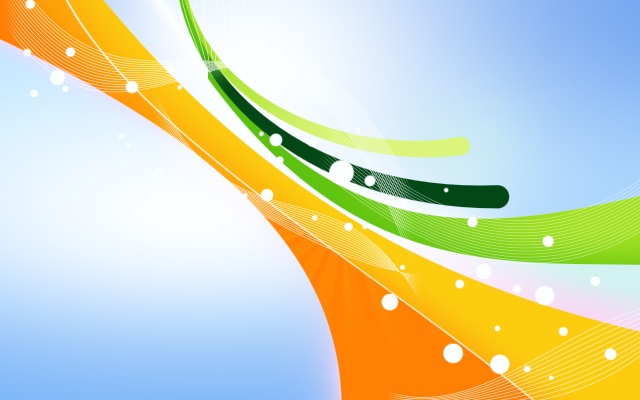
Write a Shadertoy shader that draws this background.

```glsl
const float STRAND_WIDTH = 0.0011;
const float STRAND_OPACITY = 0.6;
const vec3 WHITE = vec3(0.99, 1, 1);
const vec3 SKY_BLUE = vec3(0.42, 0.63, 0.94);
const vec3 PALE_BLUE = vec3(0.64, 0.82, 0.99);
const vec3 POOL_BLUE = vec3(0.43, 0.68, 0.97);
const vec3 AQUA = vec3(0.82, 0.95, 0.94);
const vec3 PINK = vec3(0.97, 0.85, 0.96);
const vec3 ORANGE = vec3(1, 0.5, 0.01);
const vec3 AMBER = vec3(0.99, 0.67, 0.04);
const vec3 YELLOW = vec3(0.99, 0.8, 0.06);
const vec3 LEAF = vec3(0.36, 0.76, 0.06);
const vec3 LIME = vec3(0.64, 0.88, 0.13);
const vec3 PALE_LIME = vec3(0.86, 0.96, 0.48);
const vec3 FOREST = vec3(0.01, 0.28, 0.09);

// Cubic through four values spaced evenly over a span
float through(float x, vec2 span, vec4 v) {
  float u = 3.0 * (x - span.x) / (span.y - span.x);
  float a = u - 1.0, b = u - 2.0, c = u - 3.0;
  return dot(v, vec4(-a * b * c / 3.0, u * b * c, -u * a * c, u * a * b / 3.0)) / 2.0;
}

// Smooth coverage where f is positive
float fill(float f) {
  return clamp(0.5 + f / max(fwidth(f), 1e-5), 0.0, 1.0);
}

vec2 bezier(vec2 a, vec2 b, vec2 c, vec2 d, float t) {
  float s = 1.0 - t;
  return s * s * s * a + 3.0 * s * t * (s * b + t * c) + t * t * t * d;
}

// Distance to a curve, and the parameter of its nearest point
vec2 nearest(vec2 p, vec2 a, vec2 b, vec2 c, vec2 d) {
  const float STEPS = 28.0;
  vec2 best = vec2(10, 0), start = a;
  for (float i = 0.0; i < STEPS; i++) {
    vec2 end = bezier(a, b, c, d, (i + 1.0) / STEPS), seg = end - start;
    float h = clamp(dot(p - start, seg) / dot(seg, seg), 0.0, 1.0);
    float dist = length(p - start - h * seg);
    if (dist < best.x) best = vec2(dist, (i + h) / STEPS);
    start = end;
  }
  return best;
}

// Fine lines interpolated between two boundary curves
float strands(vec2 p, vec2 span, vec4 first, vec4 last, float count) {
  float low = through(p.x, span, first), width = through(p.x, span, last) - low;
  width = (width < 0.0 ? -1.0 : 1.0) * max(abs(width), 0.004);
  float phase = (p.y - low) / width * count, px = 1.0 / iResolution.y;
  float slope = max(length(vec2(dFdx(phase), dFdy(phase))), 1e-5);
  float dist = abs(fract(phase + 0.5) - 0.5) / slope * px;
  float inside = step(-0.5, phase) * step(phase, count + 0.5);
  inside *= smoothstep(0.0, 0.06, p.x - span.x) * smoothstep(0.0, 0.06, span.y - p.x);
  return inside * (1.0 - smoothstep(-0.5 * px, 0.5 * px, dist - STRAND_WIDTH));
}

vec3 hash3(vec2 c) {
  return fract(sin(c.x * vec3(127.1, 269.5, 419.2) + c.y * vec3(311.7, 183.3, 371.9)) * 4375.85);
}

// Round dots scattered along the falling diagonal
float bubbles(vec2 p) {
  float cover = 0.0, px = 1.0 / iResolution.y;
  for (float i = 0.0; i < 3.0; i++) {
    float size = 0.25 - 0.065 * i;
    vec2 cell = floor(p / size);
    vec3 h = hash3(cell + 17.0 * i);
    vec2 center = (cell + 0.2 + 0.6 * h.xy) * size;
    float radius = mix(0.005, 0.14 * size, h.z * h.z * h.z);
    float shown = step(abs(center.y - 1.02 + 0.62 * center.x), 0.25) * step(0.3, h.z);
    cover = max(cover, shown * (1.0 - smoothstep(-px, px, length(p - center) - radius)));
  }
  return cover;
}

void mainImage(out vec4 fragColor, in vec2 fragCoord) {
  vec2 p = fragCoord / iResolution.xy * vec2(1.6, 1), tall = vec2(0, 1), wide = vec2(0.521, 1.6);
  float rim = p.x - through(p.y, tall, vec4(0.854, 0.754, 0.421, -0.229));
  float seam = p.x - through(p.y, tall, vec4(1.333, 0.89, 0.458, 0.167));
  float crest = p.y - through(p.x, vec2(0.267, 1.6), vec4(0.99, 0.565, 0.313, 0.171));
  float bandTop = through(p.x, wide, vec4(0.823, 0.521, 0.454, 0.51)) - p.y;
  float bandLow = p.y - through(p.x, wide, vec4(0.802, 0.465, 0.352, 0.338));
  float underBand = fill(bandTop) * step(wide.x, p.x);

  // Sky glow and the pale field under the band
  vec2 g = p - vec2(0.64, 0.82);
  vec3 color = mix(mix(PALE_BLUE, SKY_BLUE, smoothstep(0.5, 1.0, p.y)), WHITE, exp(-2.6 * dot(g, g)));
  g = p - vec2(1.17, 0.62);
  color = mix(color, AQUA, 0.55 * exp(-45.0 * dot(g, g)));
  color = mix(color, WHITE, exp(-abs(bandTop) / 0.06) * (1.0 - smoothstep(1.0, 1.35, p.x)));
  vec3 field = mix(PINK, AQUA, smoothstep(0.0, 0.12, crest));
  color = mix(color, mix(WHITE, field, smoothstep(0.9, 1.5, p.x)), underBand);

  // Blue pool with a pink rim
  g = p - vec2(0.5, 0.47);
  vec3 pool = mix(POOL_BLUE, PALE_BLUE + 0.06, smoothstep(0.1, 0.7, p.y));
  pool = mix(pool, WHITE, exp(-1.2 * g.x * g.x - 8.0 * g.y * g.y));
  float blush = 0.25 + 0.6 * smoothstep(0.15, 0.4, abs(p.y - 0.45));
  pool = mix(pool, PINK, blush * exp(min(rim, 0.0) / 0.045));

  // Orange and yellow sweep
  float angle = atan(p.x - 0.86, 0.46 - p.y);
  float rays = 0.5 + 0.3 * sin(angle * 19.0) + 0.2 * sin(angle * 37.0 + 1.0);
  vec3 orange = mix(ORANGE, AMBER, 0.45 * rays * rays * smoothstep(0.0, 0.4, p.y));
  float pinch = exp(-100.0 * (p.y - 0.58) * (p.y - 0.58));
  float warm = 0.8 * smoothstep(-0.15, 0.0, seam) * smoothstep(0.45, 0.55, p.y);
  orange = mix(orange, AMBER, max(pinch, warm));
  vec3 sweep = mix(orange, mix(AMBER, YELLOW, smoothstep(-0.06, 0.14, seam)), fill(seam));
  sweep = mix(sweep, WHITE, 0.85 * fill(0.0028 - abs(seam)));
  color = mix(pool, mix(color, sweep, fill(-crest)), fill(rim));

  // Green band and two tapered ribbons
  vec3 green = mix(LEAF, LIME, smoothstep(0.65, 1.5, p.x) * smoothstep(-0.07, 0.09, bandLow));
  color = mix(color, green, underBand * fill(bandLow));
  vec2 n = nearest(p, vec2(0.463, 1.01), vec2(0.531, 0.719), vec2(0.896, 0.594), vec2(1.152, 0.635));
  color = mix(color, mix(LIME, PALE_LIME, smoothstep(0.1, 0.7, n.y)), fill(mix(0.005, 0.023, n.y) - n.x));
  n = nearest(p, vec2(0.452, 1.01), vec2(0.521, 0.719), vec2(0.833, 0.5), vec2(1.244, 0.508));
  vec3 ribbon = mix(LEAF, FOREST, smoothstep(0.14, 0.3, n.y));
  color = mix(color, ribbon, fill(mix(0.006, 0.029, n.y) - n.x));

  // Woven lines and dots
  float mesh = strands(p, vec2(0, 1.04), vec4(0.958, 0.775, 0.844, 0.5), vec4(1.125, 0.85, 0.817, 0.313), 14.0);
  mesh += strands(p, vec2(0.375, 1.06), vec4(0.79, 0.53, 0.454, 0.23), vec4(0.635, 0.494, 0.375, 0.31), 12.0);
  mesh += strands(p, vec2(0.958, 1.66), vec4(0.025, 0.033, 0.15, 0.24), vec4(-0.04, -0.02, 0.02, 0.16), 10.0);
  mesh += 0.6 * strands(p, vec2(0.79, 1.66), vec4(0.73, 0.5, 0.454, 0.594), vec4(0.583, 0.396, 0.344, 0.46), 14.0);
  mesh += strands(p.yx, vec2(0.8, 1.07), vec4(0.52, 0.49, 0.46, 0.45), vec4(0.54, 0.6, 0.61, 0.615), 9.0);
  color = mix(color, WHITE, STRAND_OPACITY * min(mesh, 1.0));
  color = mix(color, WHITE, bubbles(p));
  fragColor = vec4(clamp(color, 0.0, 1.0), 1);
}
```
